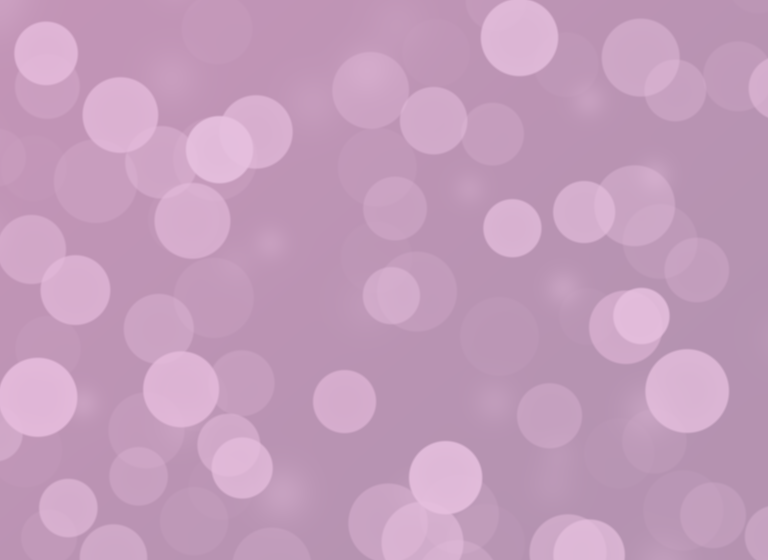
Write a Shadertoy shader that draws this background.

```glsl
// Soft mauve bokeh: pale pink translucent discs over a smooth gradient.
// Blurred glows lie at the back; crisp discs are layered from faint to bright.
// Centres follow a low-discrepancy sequence, loosened by an integer hash.

const int   DISC_COUNT   = 76;
const int   GLOW_COUNT   = 26;
const vec2  DISC_RADIUS  = vec2(0.049, 0.075);  // min, max, in canvas heights
const vec2  DISC_OPACITY = vec2(0.05, 0.90);    // faintest, brightest
const float OPACITY_CURVE = 1.8;                // higher: more faint discs
const float DISC_EDGE    = 0.0028;              // half width of the soft edge
const float RIM_GAIN     = 0.06;                // slight lift towards the rim
const vec2  GLOW_RADIUS  = vec2(0.035, 0.070);
const vec2  GLOW_OPACITY = vec2(0.08, 0.34);
const float SCATTER      = 0.20;                // random offset of centres
const float OVERSCAN     = 0.04;                // centres may leave the canvas

const vec3 MAUVE_COOL = vec3(0.708, 0.574, 0.692);
const vec3 MAUVE_WARM = vec3(0.760, 0.582, 0.715);
const vec3 PALE_PINK  = vec3(0.902, 0.752, 0.872);
const vec3 ROSE_PINK  = vec3(0.895, 0.715, 0.850);

// Integer hash: three random values in 0..1 for each index and seed
vec3 hash3(int index, int seed) {
    uvec3 v = uvec3(uint(index), uint(seed), 17u) * 1664525u + 1013904223u;
    v.x += v.y * v.z; v.y += v.z * v.x; v.z += v.x * v.y;
    v ^= v >> 16u;
    v.x += v.y * v.z; v.y += v.z * v.x; v.z += v.x * v.y;
    return vec3(v >> 8u) / 16777216.0;
}

// Evenly spread yet irregular centre on a slightly enlarged canvas
vec2 scatteredCentre(int index, vec2 jitter, float aspect) {
    vec2 spread = fract(float(index) * vec2(0.75488, 0.56984) + 0.5
                        + SCATTER * (jitter - 0.5));
    vec2 canvas = vec2(aspect, 1.0);
    return spread * (canvas + 2.0 * OVERSCAN) - OVERSCAN;
}

// Warm at the upper left, cooler towards the lower right
vec3 backdrop(vec2 p, float aspect) {
    float warmth = 0.55 * (1.0 - p.x / aspect) + 0.45 * p.y;
    return mix(MAUVE_COOL, MAUVE_WARM, smoothstep(0.1, 1.0, warmth));
}

vec3 addGlows(vec3 colour, vec2 p, float aspect) {
    for (int i = 0; i < GLOW_COUNT; i++) {
        vec3 rnd = hash3(i, 5);
        vec3 look = hash3(i, 9);
        float radius = mix(GLOW_RADIUS.x, GLOW_RADIUS.y, look.x);
        vec2 offset = (p - scatteredCentre(i, rnd.xy, aspect)) / radius;
        float glow = exp(-1.6 * dot(offset, offset));
        float opacity = mix(GLOW_OPACITY.x, GLOW_OPACITY.y, look.y);
        colour = mix(colour, PALE_PINK, glow * opacity);
    }
    return colour;
}

vec3 addDiscs(vec3 colour, vec2 p, float aspect) {
    float edge = max(DISC_EDGE, 0.75 / iResolution.y);
    for (int i = 0; i < DISC_COUNT; i++) {
        vec3 rnd = hash3(i, 21);
        vec3 look = hash3(i, 34);
        float radius = mix(DISC_RADIUS.x, DISC_RADIUS.y, look.x);
        float dist = length(p - scatteredCentre(i, rnd.xy, aspect));
        float cover = 1.0 - smoothstep(radius - edge, radius + edge, dist);

        // Later discs are stronger, so bright ones lie in front
        float rank = float(i) / float(DISC_COUNT - 1);
        float opacity = mix(DISC_OPACITY.x, DISC_OPACITY.y,
                            pow(rank, OPACITY_CURVE));
        float rim = smoothstep(0.3, 1.0, dist / radius);
        opacity *= 1.0 + RIM_GAIN * (rim - 0.5);

        vec3 tint = mix(PALE_PINK, ROSE_PINK, 0.6 * look.y * look.y);
        colour = mix(colour, tint, cover * opacity);
    }
    return colour;
}

void mainImage(out vec4 fragColor, in vec2 fragCoord) {
    float aspect = iResolution.x / iResolution.y;
    vec2 p = fragCoord / iResolution.y;

    vec3 colour = backdrop(p, aspect);
    colour = addGlows(colour, p, aspect);
    colour = addDiscs(colour, p, aspect);
    fragColor = vec4(colour, 1.0);
}
```
